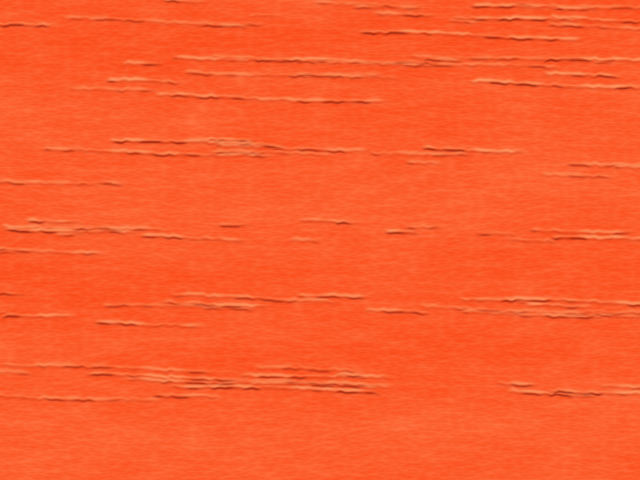
Write a WebGL 1 fragment shader that draws this texture.

```glsl
precision highp float;
// Orange painted wood: fine horizontal fibres from stretched cellular noise,
// crossed by bands of thin open pores. Each pore is a ragged line with a pale
// lip above and a broken shadow below, its shape made from layered sines.
uniform vec2 u_resolution;

const vec3 DEEP_PAINT = vec3(0.985, 0.295, 0.105);
const vec3 PALE_PAINT = vec3(0.995, 0.450, 0.260);
const vec3 LIP_COLOR = vec3(0.99, 0.62, 0.41);
const vec3 SHADOW_COLOR = vec3(0.58, 0.13, 0.05);

const int BANDS = 6;
const int PORES = 16;
const float FIRST_BAND = 0.20;
const float BAND_STEP = 0.155;
const float BAND_SPREAD = 0.085;
const float PORE_SLOPE = -0.03;
const float MIN_LENGTH = 0.08;
const float MAX_LENGTH = 0.55;
const float PORE_REACH = 0.03;
const float LIP_WIDTH = 0.0034;
const float SHADOW_WIDTH = 0.0027;
const vec2 PATCH_SCALE = vec2(3.5, 17.0);
const vec2 FIBRE_SCALE = vec2(12.0, 80.0);
const vec2 FINE_SCALE = vec2(50.0, 190.0);

float hash(vec2 p) {
  return fract(sin(dot(p, vec2(127.1, 311.7))) * 43758.55);
}

vec2 hash2(vec2 p) {
  return vec2(hash(p), hash(p + 17.3));
}

// Distance to the nearest scattered point, about 0.5 on average.
float cellular(vec2 p) {
  vec2 cell = floor(p);
  vec2 local = p - cell;
  float nearest = 4.0;
  for (int j = -1; j <= 1; j++) {
    for (int i = -1; i <= 1; i++) {
      vec2 offset = vec2(float(i), float(j));
      vec2 toPoint = offset + hash2(cell + offset) - local;
      nearest = min(nearest, dot(toPoint, toPoint));
    }
  }
  return sqrt(nearest);
}

float bell(float d, float width) {
  float s = d / width;
  return exp(-s * s);
}

// Irregular height of a pore along its length, with small ragged steps.
float wobble(float x, float phase) {
  float steps = sin(x * 52.0 + phase * 2.3 + 1.5 * sin(x * 37.0 + phase));
  return 0.0020 * sin(x * 13.0 + phase)
       + 0.0013 * smoothstep(-0.4, 0.4, steps)
       + 0.0009 * sin(x * 131.0 + phase * 4.1 + 2.0 * sin(x * 71.0));
}

// Returns the strength of lip (x) and shadow (y) for one pore.
vec2 pore(float along, float rise, float x, float len, float phase) {
  float ends = smoothstep(0.0, 0.02, along) * smoothstep(0.0, 0.04, len - along);
  float d = rise - PORE_SLOPE * along - wobble(x, phase);
  float swell = sin(x * 27.0 + phase * 3.0 + sin(x * 83.0));
  float gap = sin(x * 23.0 + phase * 5.0) + 0.8 * sin(x * 97.0 + phase);
  float lipBreak = 0.70 + 0.30 * swell;
  float shadowBreak = mix(0.25, 1.0, smoothstep(-0.4, 1.1, gap));
  float pixel = 0.6 / u_resolution.y;
  float lip = bell(d - 0.0027, max(LIP_WIDTH * (0.9 + 0.25 * swell), pixel));
  float shadow = bell(d + 0.0028, max(SHADOW_WIDTH, pixel));
  return vec2(lip * lipBreak, shadow * shadowBreak) * ends;
}

vec2 poreBands(vec2 p) {
  vec2 marks = vec2(0.0);
  for (int b = 0; b < BANDS; b++) {
    float band = float(b);
    float center = FIRST_BAND + BAND_STEP * band
                 + 0.03 * (hash(vec2(band, 3.7)) - 0.5);
    for (int k = 0; k < PORES; k++) {
      vec2 id = vec2(band + 1.0, float(k) + 5.0);
      float size = hash(id + 31.0);
      float len = mix(MIN_LENGTH, MAX_LENGTH, size * size);
      float along = p.x - mix(-0.25, 1.28, hash(id));
      float rise = p.y - center - BAND_SPREAD * (hash(id + 9.1) - 0.4);
      if (along > 0.0 && along < len && abs(rise) < PORE_REACH) {
        float strength = mix(0.5, 1.0, hash(id + 53.0));
        float phase = 6.283 * hash(id + 71.0);
        marks = max(marks, strength * pore(along, rise, p.x, len, phase));
      }
    }
  }
  return marks;
}

// Paint tone: 0 is deep, 1 is pale.
float paintTone(vec2 p) {
  vec2 bent = p + vec2(0.0, 0.006 * sin(p.x * 5.0 + p.y * 9.0));
  float patches = cellular(bent * PATCH_SCALE + 11.0) - 0.5;
  float fibres = cellular(bent * FIBRE_SCALE) - 0.5;
  float fine = cellular(bent * FINE_SCALE + 40.0) - 0.5;
  float broad = sin(p.y * 11.0 + 1.5 * sin(p.x * 2.3))
              + 0.6 * sin(p.y * 27.0 - p.x * 2.0);
  return 0.50 + 0.22 * patches + 0.38 * fibres + 0.46 * fine + 0.09 * broad;
}

void main() {
  vec2 p = gl_FragCoord.xy / u_resolution.y;
  vec3 color = mix(DEEP_PAINT, PALE_PAINT, clamp(paintTone(p), 0.0, 1.2));
  vec2 marks = poreBands(p);
  color = mix(color, SHADOW_COLOR, 0.85 * marks.y);
  color = mix(color, LIP_COLOR, 0.88 * marks.x * (1.0 - 0.4 * marks.y));
  gl_FragColor = vec4(color, 1.0);
}
```
